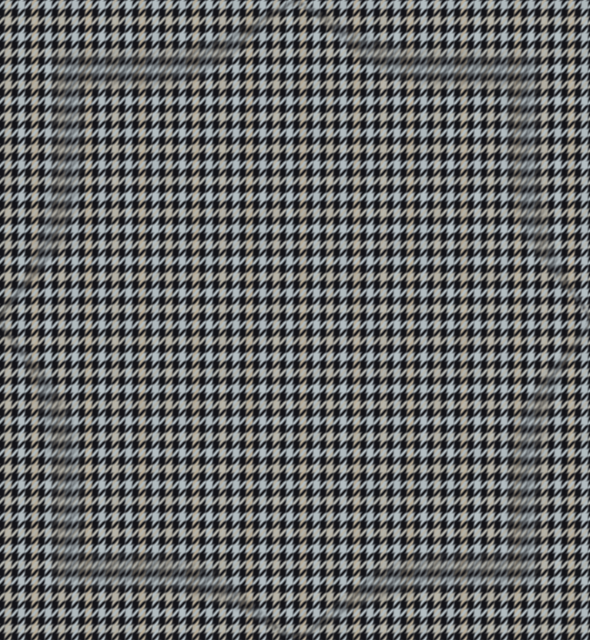
A WebGL 2 fragment shader for this pattern:

```glsl
#version 300 es
precision highp float;
// Draws a fine black and pale blue-grey houndstooth cloth with tan threads and a worn, blurred star outline.
uniform vec2 u_resolution;
out vec4 fragColor;

const vec2 REPEATS = vec2(44.0, 40.0);

float hash(vec2 p) {
    p = fract(p * vec2(0.1031, 0.1137));
    p += dot(p, p.yx + 33.33);
    return fract((p.x + p.y) * p.x * 17.0);
}

// Soft square wave: one in the middle of each period.
float softBand(float t, float halfWidth, float blur) {
    return 1.0 - smoothstep(-blur, blur, abs(fract(t) - 0.5) - halfWidth);
}

// Colour of one thread family: dark stripes between pale and tan ones.
vec3 threadColor(float t, float tanAmount, float blur) {
    float stripe = mod(floor(t + 0.5), 4.0);
    float tanStripe = stripe == 3.0 ? 1.0 : stripe == 1.0 ? 0.75 : 0.0;
    vec3 light = mix(vec3(0.695, 0.735, 0.75), vec3(0.72, 0.66, 0.56), tanStripe * tanAmount);
    return mix(light, vec3(0.07, 0.07, 0.09), softBand(t, 0.24, blur));
}

// Twill weave of equal warp and weft stripes gives the toothed checks.
vec3 houndstooth(vec2 cell, float blur) {
    vec3 warp = threadColor(cell.x, 0.85, blur);
    vec3 weft = threadColor(cell.y, 0.45, blur);
    float warpOver = softBand((cell.x - cell.y) * 2.0, 0.25, min(blur * 2.0, 0.25));
    return mix(weft, warp, warpOver);
}

// Band along a four-cornered star whose tips touch the middles of the edges.
float wornOutline(vec2 uv) {
    vec2 q = abs(uv - 0.5) * 2.0;
    float top = 0.78 + 0.21 * exp(-pow(q.x / 0.22, 1.6));
    float side = 0.77 + 0.23 * exp(-pow(q.y / 0.20, 1.4));
    float d = max(q.y - top, q.x - side);
    float halfWidth = 0.015 + 0.06 * smoothstep(0.0, 0.35, min(q.x, q.y));
    return 1.0 - smoothstep(0.0, 1.0, abs(d) / halfWidth);
}

void main() {
    vec2 uv = gl_FragCoord.xy / u_resolution;
    vec2 cell = uv * REPEATS + vec2(0.4, 0.3);
    vec2 pixel = REPEATS / u_resolution;
    float blur = clamp(max(pixel.x, pixel.y) * 0.7, 0.125, 0.25);

    // Cloth, with a shifted second layer showing through the worn band.
    vec3 color = houndstooth(cell, blur);
    vec3 shifted = houndstooth(cell + vec2(0.5, 0.12), 0.18);
    float worn = wornOutline(uv);
    color = mix(color, shifted, 0.46 * worn);
    color *= 1.0 - 0.04 * worn;

    // Small wrapped differences between the repeats.
    vec2 id = mod(floor(cell + 0.5), REPEATS);
    color *= 0.98 + 0.04 * hash(id);

    fragColor = vec4(color, 1.0);
}
```
